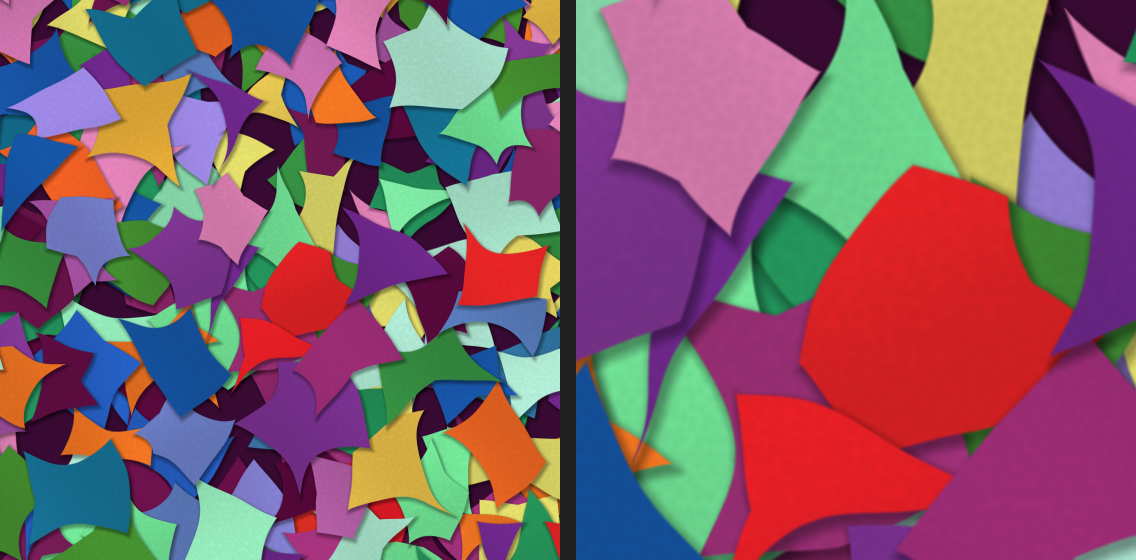
Left, the full canvas; right, a detail of the centre.
This pattern is drawn by a WebGL 2 fragment shader. Its source:

```glsl
#version 300 es
precision highp float;
// Overlapping scraps of coloured paper, painted back to front.
// Each layer is a turned, jittered grid; every scrap is a small polygon whose
// sides are bitten inwards or bulged outwards, with a soft shadow and grain.

uniform vec2 u_resolution;
out vec4 fragColor;

const float TAU = 6.28318;
const int   LAYERS = 5;
const float CELL = 0.16;                       // grid spacing, in canvas heights
const float PRESENCE = 0.78;                   // chance that a cell holds a scrap
const float JITTER = 0.6;                      // share of the cell
const vec2  RADIUS = vec2(0.082, 0.124);       // smallest and largest scrap
const vec2  TIP_REACH = vec2(0.76, 1.16);      // corner distance in radii
const vec2  BITE = vec2(-0.09, 0.24);          // side depth in side lengths
const float WAVE = 0.05;                       // hand-cut wobble in radii
const float EDGE_SOFTNESS = 0.0014;
const vec2  SHADOW_OFFSET = vec2(0.0025, -0.004);
const float SHADOW_BLUR = 0.008;
const float SHADOW_STRENGTH = 0.36;
const float GRAIN_SCALE = 150.0;
const float GRAIN_STRENGTH = 0.05;
const vec3  BACKDROP = vec3(0.22, 0.04, 0.20);

// Paper families: plum, orchid, blue, teal, mint, green, red, yellow.
const int FAMILIES = 8;
const float SHARE[FAMILIES] = float[](0.17, 0.16, 0.11, 0.08, 0.15, 0.14, 0.11, 0.08);
const vec3 TONE_A[FAMILIES] = vec3[](
    vec3(0.34, 0.03, 0.23), vec3(0.42, 0.15, 0.53), vec3(0.08, 0.32, 0.62), vec3(0.08, 0.43, 0.56),
    vec3(0.43, 0.87, 0.57), vec3(0.13, 0.55, 0.34), vec3(0.85, 0.10, 0.14), vec3(0.89, 0.65, 0.20));
const vec3 TONE_B[FAMILIES] = vec3[](
    vec3(0.62, 0.19, 0.47), vec3(0.85, 0.49, 0.69), vec3(0.14, 0.36, 0.74), vec3(0.59, 0.51, 0.86),
    vec3(0.66, 0.88, 0.80), vec3(0.26, 0.54, 0.18), vec3(0.91, 0.44, 0.13), vec3(0.85, 0.83, 0.40));

vec4 hash4(vec3 p) {
    vec4 q = fract((p.xyzx + 17.0) * vec4(0.1031, 0.1030, 0.0973, 0.1099));
    q += dot(q, q.wzxy + 33.33);
    return fract((q.xxyz + q.yzzw) * q.zywx);
}

mat2 rotation(float angle) {
    float c = cos(angle), s = sin(angle);
    return mat2(c, s, -s, c);
}

// Cellular noise: distance to the nearest jittered point.
float cellular(vec2 p) {
    vec2 cell = floor(p);
    float nearest = 2.0;
    for (int j = -1; j <= 1; j++)
    for (int i = -1; i <= 1; i++) {
        vec2 c = cell + vec2(i, j);
        nearest = min(nearest, distance(p, c + hash4(vec3(c, 3.0)).xy));
    }
    return nearest;
}

vec3 paperColor(float pick, float tone) {
    int family = 0;
    for (; family < FAMILIES - 1 && pick > SHARE[family]; family++) pick -= SHARE[family];
    return mix(TONE_A[family], TONE_B[family], smoothstep(0.25, 0.75, tone));
}

vec2 corner(vec3 id, int k, int count) {
    vec4 h = hash4(id + vec3(0.0, 0.0, k % count + 2));
    float angle = (float(k) + 0.6 * (h.x - 0.5)) * TAU / float(count);
    return mix(TIP_REACH.x, TIP_REACH.y, h.y) * vec2(cos(angle), sin(angle));
}

// Signed distance, in radii, to a scrap with curved or notched sides.
float scrapDistance(vec2 q, vec3 id, int count, float phase) {
    q += WAVE * sin(3.0 * q.yx + phase) + 0.3 * WAVE * sin(7.0 * q.yx - phase);
    float d = -2.0;
    for (int k = 0; k < count; k++) {
        vec2 a = corner(id, k, count);
        vec2 side = corner(id, k + 1, count) - a;
        float len = length(side);
        float along = clamp(dot(q - a, side) / (len * len), 0.0, 1.0);
        float outward = dot(q - a, vec2(side.y, -side.x)) / len;
        vec4 h = hash4(id + vec3(0.0, 0.0, k + 2));
        float middle = abs(2.0 * along - 1.0);
        float profile = 1.0 - (h.w < 0.35 ? middle : middle * middle);
        d = max(d, outward + mix(BITE.x, BITE.y, h.z) * len * profile);
    }
    return d;
}

void main() {
    vec2 uv = gl_FragCoord.xy / u_resolution.y;
    float edge = max(EDGE_SOFTNESS, 0.8 / u_resolution.y);
    vec3 color = BACKDROP;

    for (int layer = 0; layer < LAYERS; layer++) {
        mat2 turn = rotation(1.3 * float(layer) + 0.4);
        vec2 p = turn * uv + 0.37 * float(layer);
        vec2 shadowOffset = turn * SHADOW_OFFSET;
        vec2 home = floor(p / CELL);
        for (int j = -1; j <= 1; j++)
        for (int i = -1; i <= 1; i++) {
            vec3 id = vec3(home + vec2(i, j), 16 * layer);
            vec4 place = hash4(id);
            vec4 look = hash4(id + vec3(0.0, 0.0, 1.0));
            float radius = mix(RADIUS.x, RADIUS.y, place.z);
            vec2 center = (id.xy + 0.5 + JITTER * (place.xy - 0.5)) * CELL;
            vec2 q = (p - center) / radius;
            if (place.w > PRESENCE || dot(q, q) > 2.2) continue;

            // Shadow first, then the paper with a faint bend of light.
            mat2 spin = rotation(TAU * look.z);
            float phase = TAU * look.w;
            int count = look.w < 0.2 ? 3 : look.w < 0.75 ? 4 : 5;
            float d = radius * scrapDistance(spin * q, id, count, phase);
            float shade = radius * scrapDistance(spin * (q - shadowOffset / radius), id, count, phase);
            color *= 1.0 - SHADOW_STRENGTH * (1.0 - smoothstep(-0.3 * SHADOW_BLUR, SHADOW_BLUR, shade));
            vec3 paper = paperColor(look.x, look.y) * (1.0 + 0.06 * sin(1.6 * q.x + phase));
            color = mix(color, paper, 1.0 - smoothstep(-edge, edge, d));
        }
    }

    float grain = cellular(uv * GRAIN_SCALE) - 0.45;
    fragColor = vec4(color * (1.0 + GRAIN_STRENGTH * grain), 1.0);
}
```
